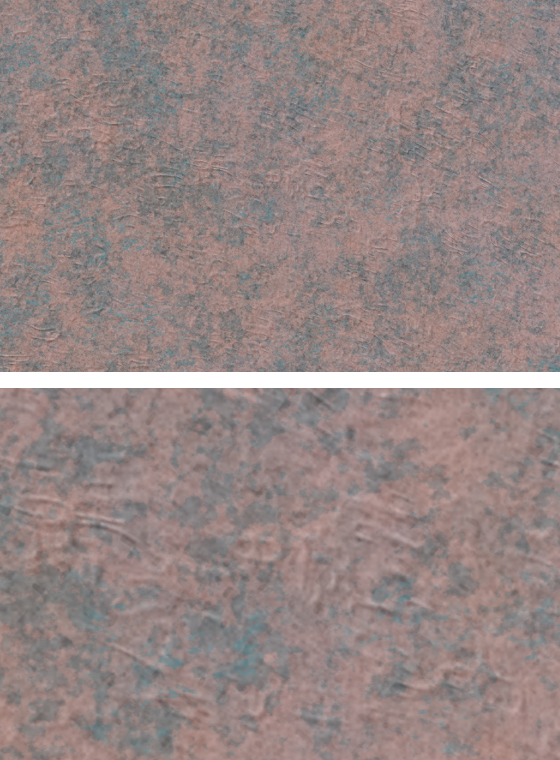
Top, the full canvas; bottom, a detail of the centre.
Reproduce this texture procedurally as a Shadertoy shader.

```glsl
// Weathered, wrinkled plaster: dusty pink paint worn through to grey patina.
// Layered value noise places the stains, specks and teal flecks; broken noise
// contours form many small creases, which are lit from the upper left.

float hash(vec2 p) {
    vec3 q = fract(p.xyx * 0.1031);
    q += dot(q, q.yzx + 33.33);
    return fract((q.x + q.y) * q.z);
}

float noise(vec2 p) {
    vec2 cell = floor(p), f = fract(p);
    f = f * f * (3.0 - 2.0 * f);
    float low = mix(hash(cell), hash(cell + vec2(1, 0)), f.x);
    float high = mix(hash(cell + vec2(0, 1)), hash(cell + vec2(1, 1)), f.x);
    return mix(low, high, f.y);
}

float fbm(vec2 p) {
    float sum = 0.0, weight = 0.5, total = 0.0;
    for (int i = 0; i < 4; i++) {
        p = mat2(1.6, 1.2, -1.2, 1.6) * p + 17.3;
        sum += weight * noise(p);
        total += weight;
        weight *= 0.62;
    }
    return sum / total;
}

// Thin raised line along the middle contour of a noise field
float fold(vec2 p, float width) {
    return smoothstep(width, 0.0, abs(2.0 * noise(p) - 1.0));
}

// Short creases, level at the left and sloping down towards the right
float relief(vec2 p) {
    vec2 q = vec2(p.x, p.y + 0.22 * p.x * p.x);
    q += 0.03 * vec2(noise(p * 17.0), noise(p * 17.0 + 41.0));
    float large = fold(q * vec2(25, 39), 0.42) * smoothstep(0.35, 0.65, noise(p * 19.0 + 9.0));
    float small = fold(q * vec2(47, 70) + 23.0, 0.6) * smoothstep(0.25, 0.6, noise(p * 29.0 + 71.0));
    return 0.5 * large + 0.45 * small + 0.6 * fbm(q * vec2(26, 38));
}

void mainImage(out vec4 fragColor, in vec2 fragCoord) {
    vec2 p = fragCoord / iResolution.y;
    float across = fragCoord.x / iResolution.x;

    // Broad stains, stretched vertically and heaviest left of the centre
    float stain = fbm(p * vec2(3.2, 2.0) + 3.7) - 0.5;
    float streak = fbm(p * vec2(11, 5) + 31.0) - 0.5;
    float band = exp(-pow((across - 0.22) / 0.12, 2.0)) * smoothstep(0.05, 0.5, p.y);
    float wear = 0.32 * stain + 0.28 * streak + 0.06 * band;

    // Soft patina below fine, crisp specks
    float soft = smoothstep(0.22, 0.78, fbm(p * 13.0 + 5.0) + wear);
    float speckField = 0.6 * fbm(p * vec2(42, 47) + 13.0) + 0.4 * fbm(p * 17.0 + 47.0);
    float specks = smoothstep(0.47, 0.61, speckField + 0.8 * wear);
    float patina = 0.05 + 0.36 * soft + 0.54 * specks;
    vec3 color = mix(vec3(0.675, 0.55, 0.533), vec3(0.462, 0.478, 0.488), patina);

    // Mauve haze to the right, warmer rust in scattered patches
    float haze = fbm(p * 2.5 + 57.0) - 0.5 + 0.3 * (across - 0.5);
    color += vec3(-0.025, 0.012, 0.045) * haze * 1.3;
    float rust = smoothstep(0.55, 0.75, fbm(p * 6.0 + 83.0));
    color += vec3(0.008, -0.008, -0.016) * rust;

    // Creases lit from the upper left, deeper in some regions
    vec2 toLight = vec2(-0.0013, 0.0019);
    float shade = relief(p - toLight) - relief(p + toLight);
    float depth = 0.75 + 0.5 * smoothstep(0.35, 0.65, fbm(p * 3.0 + 19.0));
    color += clamp(shade * depth, -0.8, 0.8) * vec3(0.135, 0.14, 0.143);

    // Thin teal flecks gathered in sparse patches
    float tealPatch = smoothstep(0.48, 0.7, fbm(p * 4.0 + 101.0) + 0.4 * wear);
    float fleck = smoothstep(0.54, 0.7, fbm(p * vec2(38, 64) + 67.0));
    color = mix(color, vec3(0.36, 0.54, 0.57), 0.7 * tealPatch * fleck);
    color = mix(color, vec3(0.48, 0.53, 0.55), 0.15 * tealPatch);

    // Dark pores and fine grain
    float pores = smoothstep(0.68, 0.9, noise(mat2(0.8, 0.6, -0.6, 0.8) * p * 135.0 + 7.0));
    color -= 0.065 * pores * (0.4 + 0.6 * soft);
    color += 0.065 * (noise(p * 190.0) - 0.5) + 0.055 * (noise(p * 310.0 + 29.0) - 0.5);

    fragColor = vec4(clamp(color, 0.0, 1.0), 1.0);
}
```
